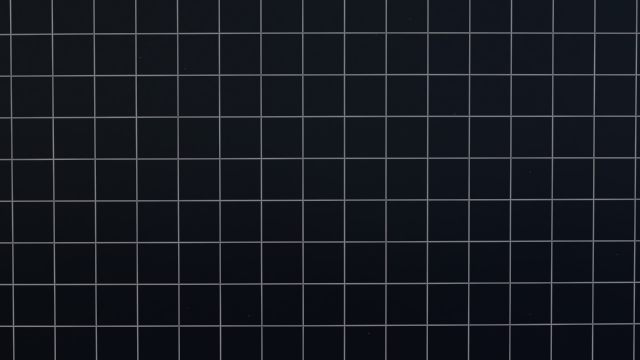
This pattern is drawn by a Shadertoy shader. Its source:

```glsl
const float LINE_WIDTH = 0.0031;
const float LINE_SOFTNESS = 0.0038;
const int SPECK_COUNT = 14;

vec2 hash2(vec2 p) {
    vec2 q = vec2(dot(p, vec2(127.1, 311.7)), dot(p, vec2(269.5, 183.3)));
    return fract(sin(q) * 43758.55);
}

float gradientDot(vec2 cell, vec2 offset, vec2 local) {
    vec2 gradient = hash2(cell + offset) * 2.0 - 1.0;
    return dot(gradient, local - offset);
}

// Gradient noise, roughly -0.7 to 0.7
float gradientNoise(vec2 p) {
    vec2 cell = floor(p);
    vec2 f = fract(p);
    vec2 u = f * f * f * (f * (f * 6.0 - 15.0) + 10.0);
    float low = mix(gradientDot(cell, vec2(0, 0), f), gradientDot(cell, vec2(1, 0), f), u.x);
    float high = mix(gradientDot(cell, vec2(0, 1), f), gradientDot(cell, vec2(1, 1), f), u.x);
    return mix(low, high, u.y);
}

// Fraction of the filter footprint that a thin line covers
float lineCoverage(float dist, float width, float footprint) {
    float right = min(dist + 0.5 * footprint, 0.5 * width);
    float left = max(dist - 0.5 * footprint, -0.5 * width);
    return max(right - left, 0.0) / footprint;
}

// One family of parallel lines, uneven along each line
float ruledLines(float position, float pitch, float along, float seed, float footprint) {
    float index = floor(position + 0.5);
    float wobble = 0.0007 * gradientNoise(vec2(along * 3.0, index * 1.37 + seed));
    float dist = (position - index) * pitch + wobble;
    float wear = 0.95 + 0.22 * gradientNoise(vec2(along * 7.0, index * 2.71 + seed));
    return wear * lineCoverage(dist, LINE_WIDTH, footprint);
}

// Column spacing widens slightly towards the top
float columns(vec2 uv, float footprint) {
    float pitch = mix(0.1148, 0.1160, uv.y);
    return ruledLines((uv.x - 0.957) / pitch, pitch, uv.y, 4.3, footprint);
}

// Rows tilt and bow slightly across the width
float rows(vec2 uv, float across, float footprint) {
    float base = 0.0938 + 0.0069 * across * across;
    float pitch = 0.11575 - 0.0005 * across + 0.0024 * across * (1.0 - across);
    return ruledLines((uv.y - base) / pitch, pitch, uv.x, 19.6, footprint);
}

vec3 boardColor(vec2 uv, float across) {
    vec3 lower = vec3(0.035, 0.047, 0.072);
    vec3 upper = vec3(0.070, 0.088, 0.112);
    float cloud = gradientNoise(uv * 2.3 + 5.1);
    float light = smoothstep(0.0, 0.75, uv.y + 0.1 * cloud);
    vec3 tint = mix(vec3(1.02, 1.0, 0.93), vec3(0.96, 1.0, 1.09), across);
    float grain = 0.004 * gradientNoise(uv * 90.0) + 0.003 * gradientNoise(uv * 31.0);
    return mix(lower, upper, light) * tint + grain;
}

// Sparse pale dust
float dust(vec2 uv, float aspect, float pixel) {
    float amount = 0.0;
    for (int i = 0; i < SPECK_COUNT; i++) {
        vec2 seed = vec2(float(i), 7.0);
        vec2 center = hash2(seed) * vec2(aspect, 1.0);
        vec2 shape = hash2(seed + 23.5);
        float radius = mix(0.001, 0.0026, shape.x);
        float dist = length((uv - center) * vec2(1.0, mix(0.8, 1.8, shape.y)));
        float mask = 1.0 - smoothstep(radius - pixel, radius + pixel, dist);
        amount = max(amount, mask * mix(0.12, 0.4, shape.y));
    }
    return amount;
}

void mainImage(out vec4 fragColor, in vec2 fragCoord) {
    float pixel = 1.0 / iResolution.y;
    float aspect = iResolution.x * pixel;
    vec2 uv = fragCoord * pixel;
    float across = uv.x / aspect;
    float footprint = max(1.15 * pixel, LINE_SOFTNESS);

    vec3 color = boardColor(uv, across);
    color = mix(color, vec3(0.50, 0.52, 0.54), dust(uv, aspect, pixel));

    // Chalky lines drift between warm and cool grey
    float warmth = 0.5 + 0.6 * gradientNoise(uv * 4.0 + 11.0);
    vec3 lineColor = mix(vec3(0.58, 0.61, 0.65), vec3(0.64, 0.61, 0.61), warmth);
    float grid = max(columns(uv, footprint), rows(uv, across, footprint));
    color = mix(color, lineColor, clamp(grid, 0.0, 1.0));

    fragColor = vec4(color, 1.0);
}
```
